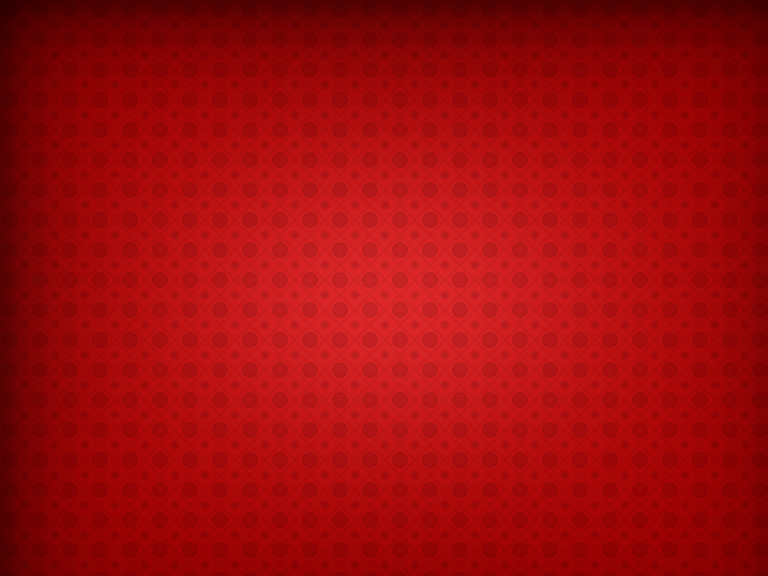
A WebGL 2 fragment shader for this background:

```glsl
#version 300 es
precision highp float;
// A red damask-like wall: a lattice of large and small medallions set in
// thin diagonal lines, over a soft central glow with shaded borders.
// One repeated cell draws the lattice; Gaussians and exponentials do the light.

#define PITCH 0.05208            // lattice cell, in canvas heights
#define LATTICE_ORIGIN vec2(0.01736, 0.04514)
#define BIG_RADIUS 0.26          // radii are in cells
#define SMALL_RADIUS 0.135
#define DISC_SHADE 0.115
#define LINE_SHADE 0.09
#define GRAIN 0.025
#define BASE_RED vec3(0.665, 0.004, 0.006)
#define GLOW_RED vec3(0.205, 0.150, 0.155)
#define GLOW_CENTER vec2(0.51, 0.485)
#define GLOW_SIZE vec2(0.43, 0.30)

uniform vec2 u_resolution;
out vec4 outColor;

float hash(vec2 p) {
    return fract(sin(dot(p, vec2(127.1, 311.7))) * 43758.55);
}

// Antialiased band of the given half width around distance zero
float band(float dist, float halfWidth, float soft) {
    return 1.0 - smoothstep(halfWidth - soft, halfWidth + soft, abs(dist));
}

// Shaded disc with a pale beaded ring and a pale or dark hub
float medallion(vec2 p, float radius, float beads, float hub, float soft) {
    float r = length(p);
    float disc = 1.0 - smoothstep(radius - soft, radius + soft, r);
    float beading = 0.7 + 0.3 * cos(atan(p.y, p.x + 1e-5) * beads);
    float ring = band(r - radius * 0.55, radius * 0.08, soft) * beading;
    float rim = band(r - radius * 0.92, radius * 0.08, soft);
    float core = 1.0 - smoothstep(0.0, radius * 0.3 + soft, r);
    return disc * (1.0 - 0.35 * ring + 0.2 * rim + hub * core);
}

// Multiplier left by the shade growing toward one border
float border(float dist, float strength, float reach) {
    return 1.0 - strength * exp(-dist / reach);
}

void main() {
    vec2 p = gl_FragCoord.xy / u_resolution.y;
    vec2 uv = gl_FragCoord.xy / u_resolution;
    float aspect = u_resolution.x / u_resolution.y;
    float soft = 0.7 / (u_resolution.y * PITCH);

    // Glow over the base red
    vec2 g = (p - GLOW_CENTER * vec2(aspect, 1.0)) / GLOW_SIZE;
    vec3 color = BASE_RED + GLOW_RED * exp(-dot(g, g));

    // Border shading, deepest at the top and left
    color *= border(p.x, 0.50, 0.085) * border(aspect - p.x, 0.24, 0.08);
    color *= border(1.0 - uv.y, 0.54, 0.088) * border(uv.y, 0.13, 0.10);

    // Large medallions at cell centers, small ones at cell corners
    vec2 lattice = (p - LATTICE_ORIGIN) / PITCH;
    vec2 bigCell = fract(lattice + 0.5) - 0.5;
    vec2 smallCell = fract(lattice) - 0.5;
    float discs = medallion(bigCell, BIG_RADIUS, 16.0, -0.5, soft)
                + medallion(smallCell, SMALL_RADIUS, 8.0, 0.25, soft);

    // Diagonal lines enclosing every medallion in a diamond
    float diamond = (abs(bigCell.x) + abs(bigCell.y) - 0.5) * 0.7071;
    float lines = band(diamond, 0.018, soft);

    // Fine woven grain
    float grain = hash(floor(p * 576.0)) - 0.5;

    color *= 1.0 - DISC_SHADE * discs - LINE_SHADE * lines + GRAIN * grain;
    outColor = vec4(clamp(color, 0.0, 1.0), 1.0);
}
```
